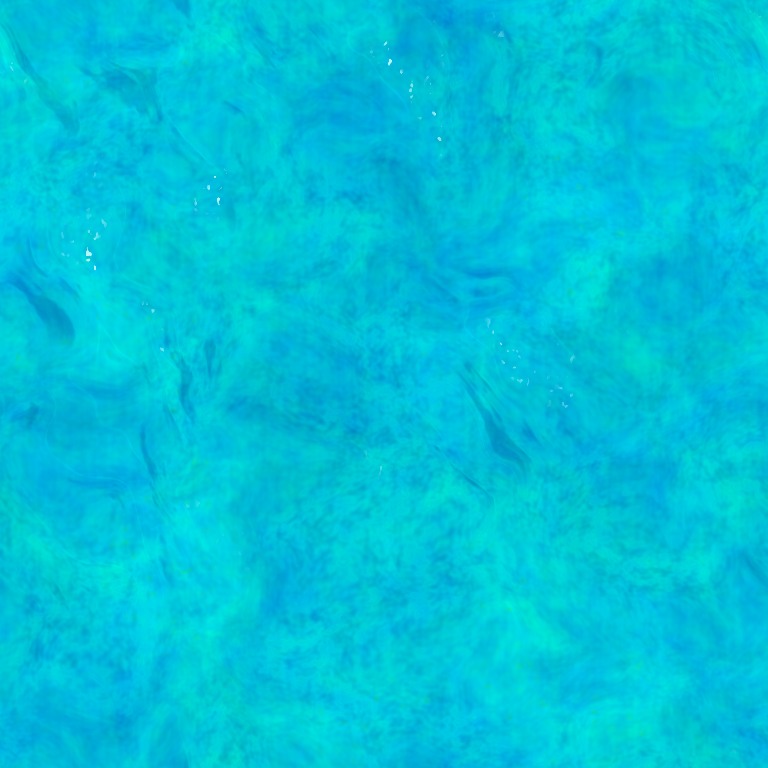
This texture is drawn by a Shadertoy shader. Its source:

```glsl
// Turquoise mineral surface: soft cyan clouds, patchy fine mottling, slanted
// dark cracks, faint pale veins and rare glints. All layers are sums of wrapped
// gradient noise; the slanted ones use an integer skew, so the square tiles.

const vec3 BASE_COLOR  = vec3(0.0, 0.762, 0.850);
const vec3 TONE_SHIFT  = vec3(0.0, 1.0, 0.5);      // light against dark
const vec3 BLUE_SHIFT  = vec3(0.0, -0.020, 0.018); // blue against teal
const vec3 GREEN_SHIFT = vec3(0.03, 0.01, -0.12);
const vec3 GLINT_COLOR = vec3(0.72, 0.96, 0.97);

const float CLOUD_CONTRAST  = 0.036;
const float MOTTLE_CONTRAST = 0.018;
const float GRAIN_CONTRAST  = 0.024;
const float FIBER_CONTRAST  = 0.005;
const float PIT_DEPTH   = 0.06;
const float CRACK_DEPTH = 0.13;
const float VEIN_LIGHT  = 0.035;
const float WARP_AMOUNT = 0.022;

// Whole-number skew: x runs across the slanted cracks, y along them
const mat2 SLANT = mat2(2.0, 1.0, 1.0, -2.0);

vec2 gradient(vec2 cell, vec2 period, uint seed) {
    uvec2 k = uvec2(mod(cell + 0.5, period));
    uint h = k.x * 374761u + k.y * 668265u + seed * 974711u;
    for (int i = 0; i < 3; i++) h = (h ^ (h >> 15)) * 739391u;
    float angle = float(h >> 16) / 65536.0 * 6.28319;
    return vec2(cos(angle), sin(angle));
}

// Gradient noise that wraps after one unit of uv
float noise(vec2 uv, vec2 period, uint seed) {
    vec2 p = uv * period;
    vec2 c = floor(p), f = p - c;
    vec2 w = f * f * f * (f * (f * 6.0 - 15.0) + 10.0);
    vec2 e = vec2(0.0, 1.0);
    float a = dot(gradient(c, period, seed), f);
    float b = dot(gradient(c + e.yx, period, seed), f - e.yx);
    float d = dot(gradient(c + e.xy, period, seed), f - e.xy);
    float g = dot(gradient(c + e.yy, period, seed), f - e.yy);
    return mix(mix(a, b, w.x), mix(d, g, w.x), w.y);
}

// Layered noise, scaled to a standard deviation of about one
float fbm(vec2 uv, vec2 period, int octaves, float gain, uint seed) {
    float sum = 0.0, power = 0.0, amp = 1.0;
    for (int i = 0; i < octaves; i++) {
        sum += amp * noise(uv, period, seed + uint(i));
        power += amp * amp;
        amp *= gain;
        period *= 2.0;
    }
    return 5.0 * sum / sqrt(power);
}

void mainImage(out vec4 fragColor, in vec2 fragCoord) {
    vec2 uv = fragCoord / iResolution.xy;

    // Gentle distortion shared by the layers
    vec2 warp = WARP_AMOUNT * vec2(fbm(uv, vec2(4.0), 3, 0.5, 11u),
                                   fbm(uv, vec2(4.0), 3, 0.5, 23u));
    vec2 bent = uv + warp;
    vec2 slanted = SLANT * bent;

    // Clouds, mottling and grain, rougher in some patches
    float clouds = fbm(bent, vec2(3.0), 5, 0.6, 37u);
    float mottle = fbm(bent, vec2(14.0, 16.0), 4, 0.75, 41u);
    float grain  = fbm(uv + 0.3 * warp, vec2(36.0), 3, 0.9, 53u);
    float fibers = fbm(uv, vec2(90.0, 6.0), 2, 0.6, 59u);
    float rough  = smoothstep(-1.3, 1.5, fbm(bent, vec2(5.0), 3, 0.6, 61u));
    float pits   = smoothstep(1.0, 2.6, grain + 0.4 * mottle) * rough;

    // Cracks and veins gather in a few regions
    float region = smoothstep(0.1, 1.3, fbm(uv, vec2(3.0), 3, 0.5, 71u));
    float crackField = fbm(slanted, vec2(7.0, 2.0), 4, 0.65, 83u);
    float cracks = smoothstep(0.9, 2.3, crackField + 0.25 * grain) * region;
    float veinField = fbm(slanted, vec2(4.0, 1.0), 3, 0.5, 97u);
    float veins = smoothstep(0.12, 0.0, abs(veinField)) * mix(0.25, 1.0, region);

    float tone = CLOUD_CONTRAST * clouds
               + MOTTLE_CONTRAST * mottle
               + GRAIN_CONTRAST * mix(0.45, 1.25, rough) * grain
               + FIBER_CONTRAST * fibers
               + VEIN_LIGHT * veins
               - PIT_DEPTH * pits - CRACK_DEPTH * cracks;

    // Blue drifts mostly through the darker areas
    float blue = 0.8 * fbm(bent, vec2(4.0, 5.0), 4, 0.7, 101u)
               + 0.5 * fbm(uv, vec2(30.0), 2, 0.8, 113u) - 0.3 * clouds;
    vec3 color = BASE_COLOR + TONE_SHIFT * tone + BLUE_SHIFT * blue;

    // Sparse green flecks
    float flecks = smoothstep(1.7, 2.6, fbm(uv, vec2(64.0), 2, 0.6, 127u));
    color += GREEN_SHIFT * flecks * smoothstep(0.2, 1.4, clouds);

    // Rare pale glints strung along the slant
    float strand = smoothstep(1.2, 1.8, fbm(slanted, vec2(5.0, 1.0), 3, 0.5, 131u));
    float sparks = smoothstep(1.5, 2.1, fbm(uv, vec2(100.0, 80.0), 2, 0.6, 149u));
    color = mix(color, GLINT_COLOR, sparks * strand * region);

    fragColor = vec4(clamp(color, 0.0, 1.0), 1.0);
}
```
